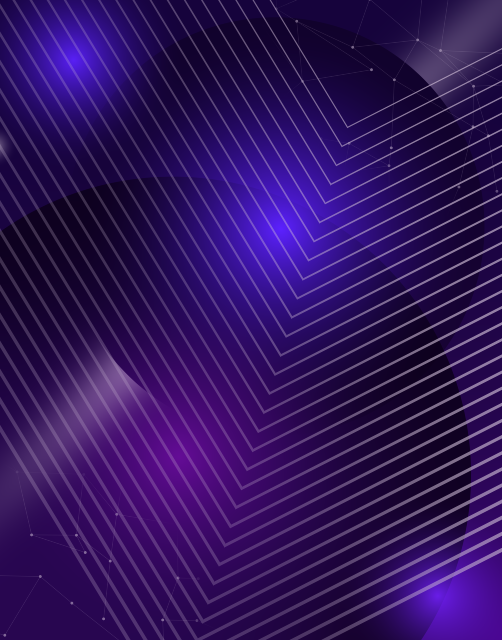
Write a Shadertoy shader that draws this background.

```glsl
const vec3 NIGHT = vec3(0.085, 0.012, 0.235);
const vec3 PLUM = vec3(0.155, 0.022, 0.315);
const vec3 SHADOW = vec3(0.045, 0.0, 0.10);
const vec3 BLUE = vec3(0.36, 0.13, 1.0);
const vec3 VIOLET = vec3(0.43, 0.12, 0.95);
const vec3 PURPLE = vec3(0.42, 0.05, 0.62);
const vec3 SILVER = vec3(0.80, 0.73, 0.83);

const float CHEVRON_LAST = 31.0;
const float CHEVRON_GAP = 0.0227;
const float CELL = 0.075;

vec2 hash2(vec2 cell) {
    vec3 h = fract(cell.xyx * vec3(0.1031, 0.1030, 0.0973));
    h += dot(h, h.yzx + 33.33);
    return fract((h.xx + h.yz) * h.zy);
}

// Coverage of a shape from its signed distance
float cover(float dist, float pixel) {
    return 1.0 - smoothstep(-0.6 * pixel, 0.6 * pixel, dist);
}

float segmentDistance(vec2 p, vec2 a, vec2 b) {
    vec2 ab = b - a;
    float t = clamp(dot(p - a, ab) / dot(ab, ab), 0.0, 1.0);
    return length(p - a - ab * t);
}

vec3 addGlow(vec3 color, vec2 p, vec2 center, float radius, vec3 tint, float strength) {
    float k = max(0.0, 1.0 - length(p - center) / radius);
    return mix(color, tint, strength * k * k);
}

// Disc whose shade deepens at its rim and fades toward the lower left
vec3 addShadeDisc(vec3 color, vec2 p, vec2 center, float radius, float strength, float pixel) {
    vec2 q = p - center;
    float r = length(q);
    float shade = smoothstep(0.25, 1.0, r / radius) * smoothstep(-0.35, 0.1, q.x + q.y);
    return mix(color, SHADOW, strength * shade * cover(r - radius, pixel));
}

// Soft diagonal beams leaving both sides of a disc
float beam(vec2 p, vec2 center, float radius, float pixel) {
    vec2 q = p - center;
    float along = dot(q, vec2(0.713, 0.701));
    float across = dot(q, vec2(-0.701, 0.713)) / 0.048;
    float reach = max(abs(along) - radius, 0.0);
    float level = along < 0.0 ? 0.58 * exp(-reach * 5.0) : 0.36 * exp(-reach * 2.0);
    return level * exp(-across * across) * cover(radius - length(q), pixel);
}

vec2 nodePosition(vec2 cell) {
    return (cell + 0.1 + 0.8 * hash2(cell)) * CELL;
}

// Scattered nodes joined by faint threads: x = threads, y = nodes
vec2 network(vec2 p, float pixel) {
    vec2 home = floor(p / CELL);
    vec2 result = vec2(0.0);
    for (int j = -1; j <= 1; j++) {
        for (int i = -1; i <= 1; i++) {
            vec2 cell = home + vec2(i, j);
            vec2 node = nodePosition(cell);
            result.y = max(result.y, cover(length(p - node) - 0.0022, pixel));
            for (int k = 0; k < 3; k++) {
                vec2 next = cell + vec2(k - 1, k == 2 ? 0 : 1);
                float linked = step(0.45, hash2(cell + float(k) * 17.0).y);
                float d = segmentDistance(p, node, nodePosition(next));
                result.x = max(result.x, linked * cover(d - 0.0004, pixel));
            }
        }
    }
    return result;
}

// Nested chevrons thickening away from the first one
float chevrons(vec2 p, vec2 tip, float pixel) {
    vec2 q = p - tip;
    float level = max(dot(q, vec2(-0.855, -0.519)) / 0.02285,
                      dot(q, vec2(0.454, -0.891)) / 0.02251);
    float index = clamp(round(level), 0.0, CHEVRON_LAST);
    float halfWidth = mix(0.0009, 0.0029, index / CHEVRON_LAST);
    return cover(abs(level - index) * CHEVRON_GAP - halfWidth, pixel);
}

void mainImage(out vec4 fragColor, in vec2 fragCoord) {
    float pixel = 1.0 / iResolution.y;
    vec2 p = fragCoord * pixel;
    vec2 discCenter = vec2(0.430, 0.646);
    float discRadius = 0.327;

    // Base, shaded discs and beams
    vec3 color = mix(PLUM, NIGHT, smoothstep(0.15, 0.9, p.y));
    color = addGlow(color, p, vec2(0.79, 0.0), 0.40, vec3(0.32, 0.02, 0.62), 0.8);
    color = addShadeDisc(color, p, vec2(0.270, 0.258), 0.466, 0.85, pixel);
    color = addShadeDisc(color, p, discCenter, discRadius, 0.45, pixel);
    color = mix(color, SILVER, beam(p, discCenter, discRadius, pixel));

    // Coloured glows
    color = addGlow(color, p, vec2(0.115, 0.906), 0.18, BLUE, 0.95);
    color = addGlow(color, p, vec2(0.439, 0.642), 0.32, BLUE, 1.0);
    color = addGlow(color, p, vec2(0.280, 0.286), 0.30, PURPLE, 0.9);
    color = addGlow(color, p, vec2(0.684, 0.069), 0.16, VIOLET, 0.95);
    color = addGlow(color, p, vec2(-0.008, 0.772), 0.035, SILVER, 0.7);

    // Networks in two opposite corners
    float corners = max(cover(length(p - vec2(0.75, 1.0)) - 0.31, 0.06),
                        cover(length(p - vec2(0.06, 0.0)) - 0.25, 0.06));
    vec2 net = network(p, pixel) * corners;
    color = mix(color, SILVER, max(net.x * 0.16, net.y * 0.55));

    // Chevron lines, brighter toward the upper right
    float light = smoothstep(0.25, 0.785, p.x + 0.3 * (p.y - 0.5));
    color = mix(color, SILVER, chevrons(p, vec2(0.543, 0.801), pixel) * (0.25 + 0.42 * light));

    fragColor = vec4(color, 1.0);
}
```
